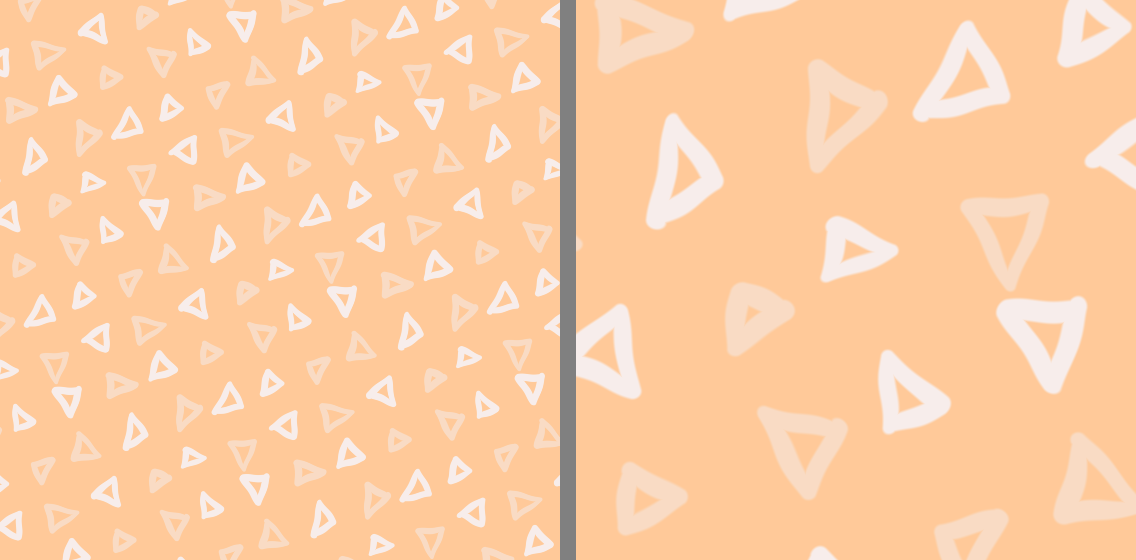
Left: the whole. Right: its middle third, enlarged.
This pattern is drawn by a three.js fragment shader. Its source:

```glsl
varying vec2 vUv;

const vec3 PEACH = vec3(1.0, 0.79, 0.60);
const vec3 CREAM = vec3(0.975, 0.86, 0.77);
const vec3 BLUSH_WHITE = vec3(0.97, 0.93, 0.92);

const float CELL_SIZE = 0.0872;
const float GRID_TILT = 0.35;
const float EDGE = 0.0011;
const float PI = 3.14159265;

float hash(vec2 p, float seed) {
  return fract(sin(dot(p + seed * 0.37, vec2(127.1, 311.7))) * 43758.5453);
}

float hashRange(vec2 p, float seed, float low, float high) {
  return mix(low, high, hash(p, seed));
}

vec2 rotate(vec2 p, float angle) {
  float c = cos(angle);
  float s = sin(angle);
  return vec2(c * p.x - s * p.y, s * p.x + c * p.y);
}

vec2 polar(float radius, float angle) {
  return radius * vec2(cos(angle), sin(angle));
}

// Wraps cells into a diagonal repeat of 18 motifs
vec2 wrapCell(vec2 cell) {
  float shift = 3.0 * floor((cell.y + 0.5) / 3.0);
  return vec2(floor(mod(cell.x - shift + 0.5, 6.0)), cell.y - shift);
}

// Brush stroke with its own radius at each end and a fuller middle
float stroke(vec2 p, vec2 a, vec2 b, float radiusA, float radiusB) {
  vec2 along = b - a;
  float t = clamp(dot(p - a, along) / dot(along, along), 0.0, 1.0);
  float radius = mix(radiusA, radiusB, t) + 0.008 * sin(PI * t);
  return length(p - a - along * t) - radius;
}

// Hand-drawn triangle outline with its tip along +x
float brushTriangle(vec2 p, vec2 id) {
  p += 0.012 * sin(p.yx * 13.0 + 6.28 * hash(id, 1.0));

  float size = hashRange(id, 2.0, 0.225, 0.325);
  vec2 tip = polar(size * hashRange(id, 3.0, 1.0, 1.28), hashRange(id, 4.0, -0.3, 0.3));
  vec2 left = polar(size * hashRange(id, 5.0, 0.85, 1.1), hashRange(id, 6.0, 1.9, 2.4));
  vec2 right = polar(size * hashRange(id, 7.0, 0.85, 1.1), -hashRange(id, 8.0, 1.9, 2.4));

  float tipRadius = hashRange(id, 9.0, 0.040, 0.070);
  float leftRadius = hashRange(id, 10.0, 0.045, 0.075);
  float rightRadius = hashRange(id, 11.0, 0.045, 0.075);

  // The first stroke starts slightly outside its corner
  vec2 start = left + (left - tip) * hashRange(id, 12.0, 0.0, 0.10);
  float d = stroke(p, start, tip, leftRadius, tipRadius);
  d = min(d, stroke(p, tip, right, tipRadius, rightRadius));
  return min(d, stroke(p, right, left, rightRadius, leftRadius));
}

// Each column of the repeat holds one upward, one rightward and one downward tip
float tipAngle(vec2 id) {
  vec2 column = vec2(id.x, 0.0);
  float stepSize = 1.0 + step(0.5, hash(column, 13.0));
  float offset = floor(3.0 * hash(column, 18.0));
  float turn = floor(mod(id.y * stepSize + offset + 0.5, 3.0));
  return 0.5 * PI * (1.0 - turn) + hashRange(id, 14.0, -0.4, 0.4);
}

// One white and one cream motif in each pair of cells
float isWhite(vec2 id) {
  vec2 pair = vec2(floor((id.x + 0.5) / 2.0), id.y);
  float parity = floor(mod(id.x + 0.5, 2.0));
  return step(0.5, fract(hash(pair, 15.0) + 0.5 * parity));
}

vec3 scatterTriangles(vec2 p, vec3 ground) {
  vec3 color = ground;
  vec2 home = floor(p);
  for (int y = -1; y <= 1; y++) {
    for (int x = -1; x <= 1; x++) {
      vec2 cell = home + vec2(float(x), float(y));
      vec2 id = wrapCell(cell);
      vec2 jitter = vec2(hash(id, 16.0), hash(id, 17.0)) - 0.5;
      vec2 local = p - cell - 0.5 - 0.24 * jitter;

      // Undo the grid tilt so tip directions follow the canvas
      local = rotate(local, GRID_TILT - tipAngle(id));
      float d = brushTriangle(local, id) * CELL_SIZE;
      float cover = 1.0 - smoothstep(-EDGE, EDGE, d);
      color = mix(color, mix(CREAM, BLUSH_WHITE, isWhite(id)), cover);
    }
  }
  return color;
}

void main() {
  vec2 grid = rotate(vUv, -GRID_TILT) / CELL_SIZE;
  gl_FragColor = vec4(scatterTriangles(grid, PEACH), 1.0);
}
```
